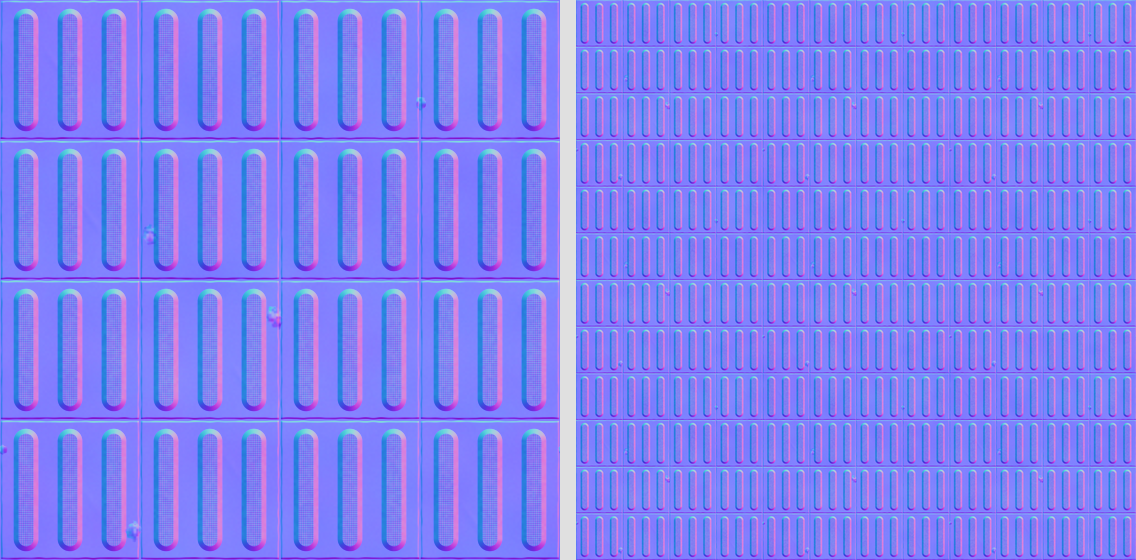
Left: one tile. Right: repeated 3 by 3.
This texture map is drawn by a Shadertoy shader. Its source:

```glsl
const float GRID = 4.0;             // tiles across and down
const float BAR_SPACING = 0.314;    // lengths below are in tiles
const float BAR_RADIUS = 0.088;
const float BAR_HALF_SPINE = 0.349;
const float BEVEL_WIDTH = 0.034;
const float BEVEL_SLOPE = 0.95;
const float JOINT_HALF = 0.006;
const float EDGE_WIDTH = 0.011;
const float EDGE_SLOPE_SIDE = 0.65;
const float EDGE_SLOPE_TOP = 0.85;
const float EDGE_SLOPE_BOTTOM = 1.3;
const float KNURL_CELLS = 64.0;     // per tile
const float KNURL_SLOPE = 0.11;
const float KNURL_DULLING = 0.1;    // flattening by unresolved roughness
const float BROAD_SLOPE = 0.07;
const float WARP_SLOPE = 0.07;
const float GRAIN_SLOPE = 0.03;
const float LEAN_SLOPE = 0.04;
const float STREAK_SLOPE = 0.12;
const int CHIP_COUNT = 5;
const float CHIP_RADIUS = 0.013;    // in canvases
const float CHIP_SLOPE = 1.4;
const float TAU = 6.2831853;

float hash(vec2 p) {
    vec3 q = fract(p.xyx * 0.1031);
    q += dot(q, q.yzx + 33.33);
    return fract((q.x + q.y) * q.z);
}

vec2 hash2(vec2 p) {
    return vec2(hash(p), hash(p + 37.0));
}

// Pair of value noises that wrap over the canvas
vec2 noise2(vec2 uv, float cells) {
    vec2 p = uv * cells;
    vec2 i = floor(p), f = fract(p);
    vec2 a = mod(i, cells), b = mod(i + 1.0, cells);
    f = f * f * (3.0 - 2.0 * f);
    return mix(mix(hash2(a), hash2(vec2(b.x, a.y)), f.x),
               mix(hash2(vec2(a.x, b.y)), hash2(b), f.x), f.y);
}

vec2 band(vec2 d, float lo, float hi, float soft) {
    return smoothstep(lo - soft, lo + soft, d)
         * (1.0 - smoothstep(hi - soft, hi + soft, d));
}

// Rounded raised bars with a knurled top: tilt in xy, top mask in z
vec3 barTilt(vec2 p, vec2 uv, float px) {
    vec2 q = p;
    q.x -= BAR_SPACING * clamp(round(p.x / BAR_SPACING), -1.0, 1.0);
    q.y -= clamp(q.y, -BAR_HALF_SPINE, BAR_HALF_SPINE);
    float r = length(q), soft = max(0.7 * px, 0.005);
    float inner = BAR_RADIUS - BEVEL_WIDTH;
    float bevel = band(vec2(r), inner, BAR_RADIUS, soft).x;
    float top = 1.0 - smoothstep(inner - soft, inner + soft, r);
    float detail = 1.0 - smoothstep(0.55, 0.8, px * KNURL_CELLS);
    vec2 rough = noise2(uv, 192.0) - 0.5;
    vec2 knurl = KNURL_SLOPE * detail * sin(TAU * KNURL_CELLS * p);
    vec2 tilt = bevel * (BEVEL_SLOPE * q / max(r, 1e-4) + 0.14 * rough)
              + top * (knurl + 0.12 * rough);
    return vec3(tilt, top);
}

// Worn tile edges falling into the joints
vec2 edgeTilt(vec2 p, vec2 uv, float px) {
    vec2 wear = noise2(uv, 72.0);
    vec2 d = 0.5 - abs(p) + 0.004 * (wear.yx - 0.5);
    vec2 slope = vec2(EDGE_SLOPE_SIDE, p.y < 0.0 ? EDGE_SLOPE_BOTTOM : EDGE_SLOPE_TOP);
    vec2 edge = band(d, JOINT_HALF, JOINT_HALF + EDGE_WIDTH, 0.6 * px);
    edge *= smoothstep(0.0, JOINT_HALF + px, d.yx);
    return sign(p) * slope * edge * mix(vec2(0.55), vec2(1.3), wear);
}

// One faint diagonal scuff in each tile
vec2 streakTilt(vec2 p, vec2 tile) {
    vec2 axis = normalize(vec2(0.7, -1.0));
    vec2 q = p - 0.6 * (hash2(tile + 11.0) - 0.5);
    float along = dot(q, axis) / 0.12;
    float across = dot(q, vec2(-axis.y, axis.x)) / 0.025;
    float amount = exp(-along * along - across * across) * hash(tile + 23.0);
    return STREAK_SLOPE * amount * across * vec2(-axis.y, axis.x);
}

// Broken spots and crumbs spread along the vertical joints
vec2 chipTilt(vec2 uv, float px) {
    vec2 tilt = vec2(0.0);
    vec2 rough = 0.6 * noise2(uv, 112.0) + 0.4 * noise2(uv, 224.0) - 0.5;
    for (int i = 0; i < CHIP_COUNT; i++) {
        float k = float(i);
        vec2 seed = vec2(k * 7.0 + 3.0, 51.0);
        vec2 center = vec2((1.0 + 3.0 * k) / GRID, 0.58 + 0.618 * k);
        center.x += 0.05 * (hash(seed + 9.0) - 0.4);
        vec2 d = uv - center;
        d -= round(d);
        float radius = CHIP_RADIUS * mix(0.5, 1.1, hash(seed + 5.0));
        float r = length(d * vec2(1.0, 0.8)) / radius + 0.9 * rough.x;
        float soft = max(0.2, px / GRID / radius);
        float mask = 1.0 - smoothstep(1.0 - soft, 1.0 + soft, r);
        tilt += mask * (CHIP_SLOPE * rough + 0.3 * d / radius);
    }
    return tilt;
}

void mainImage(out vec4 fragColor, in vec2 fragCoord) {
    vec2 uv = fragCoord / iResolution.xy;
    float px = GRID / iResolution.y;
    vec2 tile = floor(uv * GRID);
    vec2 p = fract(uv * GRID) - 0.5;

    // Uneven surface: broad warp, fine grain and a lean per tile
    vec2 tilt = BROAD_SLOPE * (noise2(uv, 6.0) - 0.5)
              + WARP_SLOPE * (noise2(uv, 16.0) - 0.5)
              + GRAIN_SLOPE * (noise2(uv, 256.0) - 0.5)
              + LEAN_SLOPE * (hash2(tile + 71.0) - 0.5);
    vec3 bar = barTilt(p, uv, px);
    tilt += bar.xy + edgeTilt(p, uv, px) + streakTilt(p, tile) + chipTilt(uv, px);

    vec3 normal = normalize(vec3(tilt, 1.0));
    normal.z -= KNURL_DULLING * bar.z;
    fragColor = vec4(0.5 + 0.5 * normal, 1.0);
}
```
